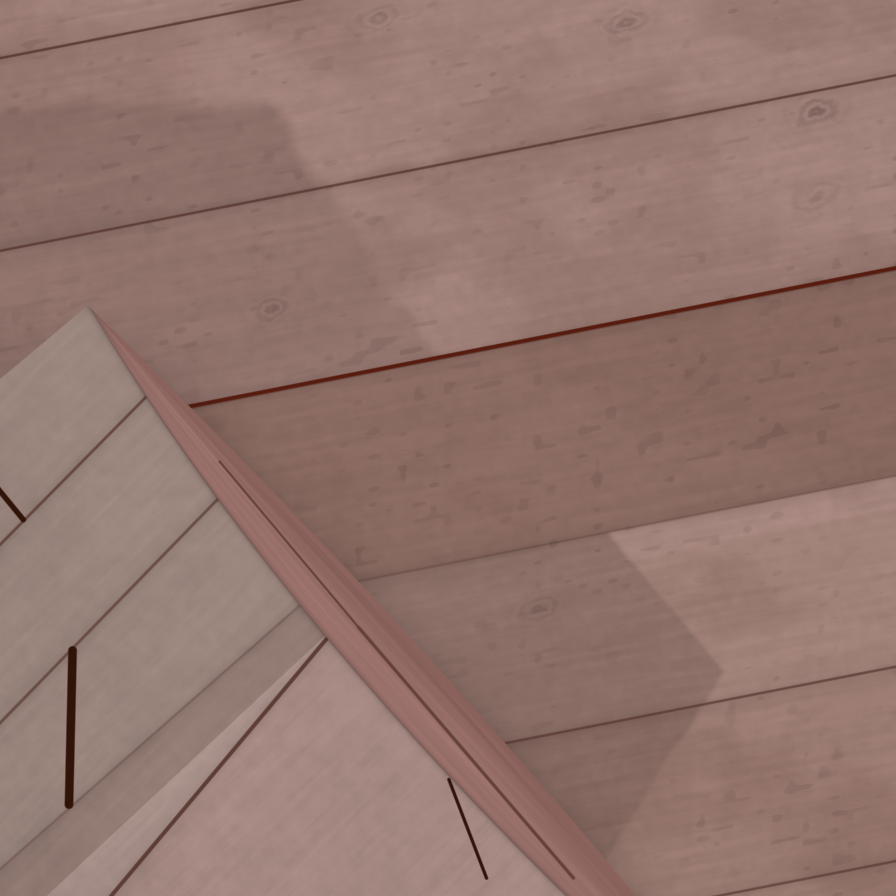
A Shadertoy shader for this texture:

```glsl
// Weathered painted boards behind the corner of a plank gable with a sloping trim.

const float SLOPE = 0.196;
const vec3 SEAM = vec3(0.34, 0.21, 0.18);
const vec3 GAP = vec3(0.19, 0.08, 0.04);

float hash(vec2 p) {
  return fract(sin(dot(p, vec2(127.1, 311.7))) * 43758.5453);
}

float noise(vec2 p) {
  vec2 i = floor(p), f = fract(p);
  f = f * f * (3.0 - 2.0 * f);
  return mix(mix(hash(i), hash(i + vec2(1, 0)), f.x),
             mix(hash(i + vec2(0, 1)), hash(i + vec2(1, 1)), f.x), f.y);
}

float fbm(vec2 p) {
  float sum = 0.0, amp = 0.5;
  for (int i = 0; i < 4; i++) {
    sum += amp * noise(p);
    p = mat2(1.6, 1.2, -1.2, 1.6) * p + 7.3;
    amp *= 0.5;
  }
  return sum;
}

// Smooth coverage of the side where d is positive
float side(float d, float soft) { return smoothstep(-soft, soft, d); }

float stroke(vec2 p, vec2 a, vec2 b, float width, float soft) {
  vec2 ab = b - a, ap = p - a;
  float d = length(ap - ab * clamp(dot(ap, ab) / dot(ab, ab), 0.0, 1.0));
  return side(width - d, soft);
}

// Signed height over the line through a and b
float above(vec2 p, vec2 a, vec2 b) {
  vec2 d = normalize(b - a);
  return d.x * (p.y - a.y) - d.y * (p.x - a.x);
}

float knot(vec2 p, vec2 center, float radius) {
  vec2 q = (p - center) / radius;
  q.y -= SLOPE * q.x;
  float r = length(q * vec2(0.75, 1.2)) + 0.7 * fbm(q * 1.7 + center * 40.0) - 0.35;
  return exp(-r * r * 1.8) * (0.55 + 0.45 * sin(r * 13.0));
}

vec3 seam(vec3 col, float d, float width, float soft, float strength) {
  col *= 1.0 - 0.1 * exp(-abs(d) * 140.0);
  return mix(col, SEAM, side(width - abs(d), soft) * strength);
}

vec3 wideBoards(vec2 p, float soft) {
  float v = p.y - SLOPE * p.x;
  float ragged = 0.03 * (fbm(p * 22.0) - 0.5);
  float below2 = side(0.720 - v, soft), below3 = side(0.504 - v, soft);
  float below4 = side(0.273 - v, soft);

  // Board tones from top to bottom
  vec3 col = vec3(0.605, 0.484, 0.452);
  col = mix(col, vec3(0.535, 0.412, 0.375), below3);
  col = mix(col, vec3(0.605, 0.485, 0.448), below4);
  col = mix(col, vec3(0.585, 0.462, 0.425), side(0.060 - v, soft));

  // Old stains and the pale strip
  float upper = side(0.87 - 0.64 * p.y - p.x + ragged, 0.012)
              * side(0.885 - p.y + ragged, 0.012) * (1.0 - below3);
  float wedge = min(1.014 - 0.826 * p.y, 0.65 + 0.625 * p.y);
  float lower = side(wedge - p.x + ragged * 0.4, 0.005) * below4;
  col *= 1.0 - (0.09 - 0.04 * below2) * upper - 0.085 * lower;
  float strip = side(v - 0.238, 0.005) * below4 * side(p.x - wedge, 0.008);
  col = mix(col, vec3(0.64, 0.515, 0.49), strip * 0.65);

  // Worn paint, grain and specks
  float blotch = fbm(p * vec2(6, 9) + 3.0);
  float wear = smoothstep(0.42, 0.6, blotch) * (1.0 - 0.7 * max(upper, lower));
  col += 0.036 * (wear - 0.35) * (1.0 - 0.6 * (below3 - below4));
  float grain = fbm(vec2(p.x * 9.0, v * 150.0 + 2.0 * blotch));
  col *= 1.0 + 0.09 * (grain - 0.47) + 0.07 * (fbm(p * 90.0) - 0.47);
  float speck = smoothstep(0.79, 0.9, noise(vec2(p.x * 60.0, v * 110.0)));
  col *= 1.0 - 0.09 * speck * noise(p * 13.0);

  float knots = knot(p, vec2(0.911, 0.876), 0.025) + 0.5 * knot(p, vec2(0.911, 0.779), 0.025)
    + 0.7 * knot(p, vec2(0.302, 0.655), 0.020) + 0.6 * knot(p, vec2(0.600, 0.320), 0.022)
    + 0.6 * knot(p, vec2(0.423, 0.980), 0.022) + 0.7 * knot(p, vec2(0.700, 0.975), 0.022);
  col *= 1.0 - 0.2 * knots;

  // Joints, the middle one open
  col = seam(col, v - 0.935, 0.0014, soft, 0.85);
  col = seam(col, v - 0.720, 0.0014, soft, 0.8);
  col = seam(col, v - 0.273, 0.0012, soft, 0.3);
  col = seam(col, v - 0.060, 0.0014, soft, 0.7);
  col = seam(col, v + 0.157, 0.0014, soft, 0.65);
  col = seam(col, v - 0.504, 0.0024, soft, 0.5);
  return mix(col, vec3(0.34, 0.11, 0.06), side(0.0022 - abs(v - 0.505), soft));
}

vec3 gablePlanks(vec2 p, float soft) {
  float ledge = above(p, vec2(0, 0.03), vec2(0.325, 0.316));
  float base = above(p, vec2(0.052, 0), vec2(0.358, 0.286));
  float panel = above(p, vec2(0.124, 0), vec2(0.362, 0.284));
  vec3 col = mix(vec3(0.6, 0.52, 0.487), vec3(0.57, 0.48, 0.45), side(-ledge, soft));
  col = mix(col, vec3(0.66, 0.565, 0.54), side(-base, soft));
  col = mix(col, vec3(0.645, 0.535, 0.51), side(-panel, soft));
  float grain = fbm(vec2((p.x + p.y) * 9.0, (p.y - p.x) * 130.0));
  col *= 0.89 + 0.07 * grain + 0.07 * fbm(p * 80.0) + 0.1 * fbm(p * 7.0);

  // Diagonal joints, open slots and a cut end
  col = seam(col, above(p, vec2(0, 0.392), vec2(0.167, 0.561)), 0.0015, soft, 0.75);
  col = seam(col, above(p, vec2(0, 0.193), vec2(0.247, 0.447)), 0.0016, soft, 0.65);
  col = seam(col, ledge, 0.0012, soft, 0.3);
  col = seam(col, panel, 0.0022, soft, 0.9);
  float gaps = stroke(p, vec2(-0.01, 0.464), vec2(0.026, 0.42), 0.003, soft)
    + stroke(p, vec2(0.081, 0.274), vec2(0.077, 0.102), 0.0048, soft)
    + stroke(p, vec2(0.501, 0.13), vec2(0.543, 0.02), 0.0018, soft);
  return mix(col, GAP, min(gaps, 1.0));
}

vec3 trimBoard(vec2 p, float t, float soft) {
  vec3 col = mix(vec3(0.6, 0.44, 0.415), vec3(0.54, 0.385, 0.36), smoothstep(0.45, 0.85, t));
  col *= 0.92 + 0.16 * fbm(vec2(t * 16.0, p.y * 6.0));
  float crack = max(stroke(p, vec2(0.245, 0.485), vec2(0.4, 0.3), 0.0012, soft),
                    stroke(p, vec2(0.4, 0.3), vec2(0.64, 0.02), 0.0018, soft));
  return mix(col, SEAM, crack * 0.8);
}

void mainImage(out vec4 fragColor, in vec2 fragCoord) {
  vec2 p = fragCoord / iResolution.xy;
  float soft = max(0.0011, 0.7 / iResolution.y);
  // Curved trim borders and rising left edge
  float outer = 0.71 - 0.83 * p.y - 0.15 * p.y * p.y;
  float inner = 0.632 - 1.02 * p.y + 0.32 * p.y * p.y;
  float roof = above(p, vec2(0, 0.577), vec2(0.098, 0.659));
  float t = (p.x - inner) / max(outer - inner, 0.001);

  vec3 col = wideBoards(p, soft);
  col *= 1.0 - 0.1 * exp(-max(p.x - outer, 0.0) * 40.0) * side(0.62 - p.y, 0.06);
  vec3 front = mix(gablePlanks(p, soft), trimBoard(p, t, soft), side(p.x - inner, soft));
  front *= 1.0 - 0.22 * exp(-abs(p.x - inner) * 320.0);
  col = mix(col, front, side(outer - p.x, soft) * side(-roof, soft));
  fragColor = vec4(col, 1.0);
}
```
